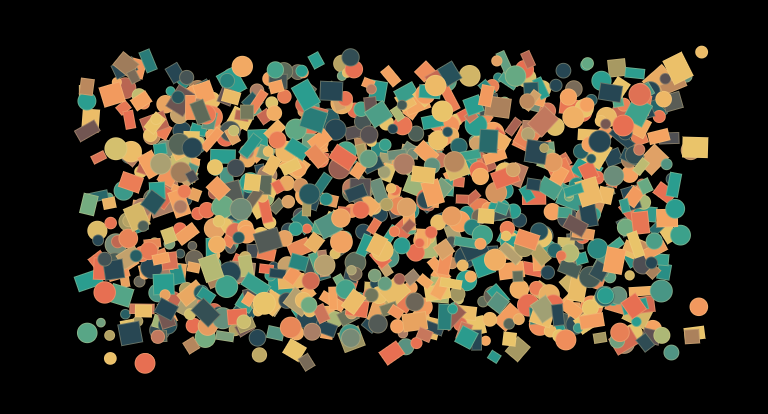
A Shadertoy shader for this background:

```glsl
// Confetti: overlapping discs and tilted cards heaped in a loose rectangle on black.

const vec2  GRID = vec2(24.0, 13.0);          // whole cells across the canvas, so it tiles
const int   LAYERS = 10;                      // chances for a piece in each cell
const float FILL = 0.69;                      // chance that a piece exists in the core
const vec2  HEAP_CENTRE = vec2(12.1, 6.45);   // in cells
const vec2  HEAP_CORE = vec2(7.8, 3.4);       // half size of the dense part
const vec2  HEAP_REACH = vec2(9.9, 5.0);      // half size where the last pieces lie
const float DISC_SHARE = 0.5;
const vec2  DISC_RADIUS = vec2(0.15, 0.36);   // min, max
const vec2  CARD_MIN = vec2(0.15, 0.14);      // half sizes
const vec2  CARD_MAX = vec2(0.43, 0.35);
const float TINT_MAX = 0.42;                  // how far a colour leans to a second one
const float RIM_WIDTH = 0.028;
const float RIM_STRENGTH = 0.32;
const vec3  RIM_COLOUR = vec3(0.96, 0.84, 0.58);
const vec3  PALETTE[5] = vec3[5](
    vec3(0.15, 0.275, 0.325),                 // slate
    vec3(0.165, 0.615, 0.56),                 // teal
    vec3(0.915, 0.77, 0.415),                 // yellow
    vec3(0.957, 0.635, 0.38),                 // orange
    vec3(0.906, 0.435, 0.32));                // coral

vec4 hash4(vec3 p) {
    vec4 q = fract(p.xyzx * vec4(0.1031, 0.1030, 0.0973, 0.1099));
    q += dot(q, q.wzxy + 33.33);
    return fract((q.xxyz + q.yzzw) * q.zywx);
}

vec3 pickColour(float r) {
    return PALETTE[min(int(r * 5.0), 4)];
}

// 1 in the core of the heap, falling to 0 at its reach
float heapDensity(vec2 pos) {
    vec2 t = (abs(pos - HEAP_CENTRE) - HEAP_CORE) / (HEAP_REACH - HEAP_CORE);
    return 1.0 - clamp(max(t.x, t.y), 0.0, 1.0);
}

float boxDistance(vec2 p, vec2 halfSize) {
    vec2 d = abs(p) - halfSize;
    return length(max(d, 0.0)) + min(max(d.x, d.y), 0.0);
}

float pieceDistance(vec2 p, vec4 shape) {
    if (shape.x < DISC_SHARE)
        return length(p) - mix(DISC_RADIUS.x, DISC_RADIUS.y, shape.y);
    float angle = shape.w * 3.14159;
    float c = cos(angle), s = sin(angle);
    return boxDistance(mat2(c, -s, s, c) * p, mix(CARD_MIN, CARD_MAX, shape.yz));
}

void mainImage(out vec4 fragColor, in vec2 fragCoord) {
    vec2 p = fragCoord / iResolution.xy * GRID;
    float pixel = GRID.y / iResolution.y;
    vec3 colour = vec3(0.0);

    // Paint layer by layer, each time over the neighbouring cells
    for (int layer = 0; layer < LAYERS; layer++)
    for (int j = -1; j <= 1; j++)
    for (int i = -1; i <= 1; i++) {
        vec2 cell = floor(p) + vec2(i, j);
        vec2 wrapped = mod(cell, GRID);
        vec3 seed = vec3(wrapped, float(layer) * 7.0) + 1.0;

        vec4 place = hash4(seed);
        if (place.z > FILL * heapDensity(wrapped + place.xy)) continue;

        vec4 shape = hash4(seed + vec3(41.0, 17.0, 103.0));
        float d = pieceDistance(p - cell - place.xy, shape);
        if (d > pixel) continue;

        // Fill leaning to a second colour, with a thin pale rim
        vec4 dye = hash4(seed + vec3(83.0, 59.0, 211.0));
        vec3 fill = mix(pickColour(dye.x), pickColour(dye.y), TINT_MAX * dye.z);
        float rim = clamp(0.5 + (d + RIM_WIDTH) / pixel, 0.0, 1.0);
        fill = mix(fill, RIM_COLOUR, RIM_STRENGTH * rim);
        colour = mix(colour, fill, clamp(0.5 - d / pixel, 0.0, 1.0));
    }
    fragColor = vec4(colour, 1.0);
}
```
